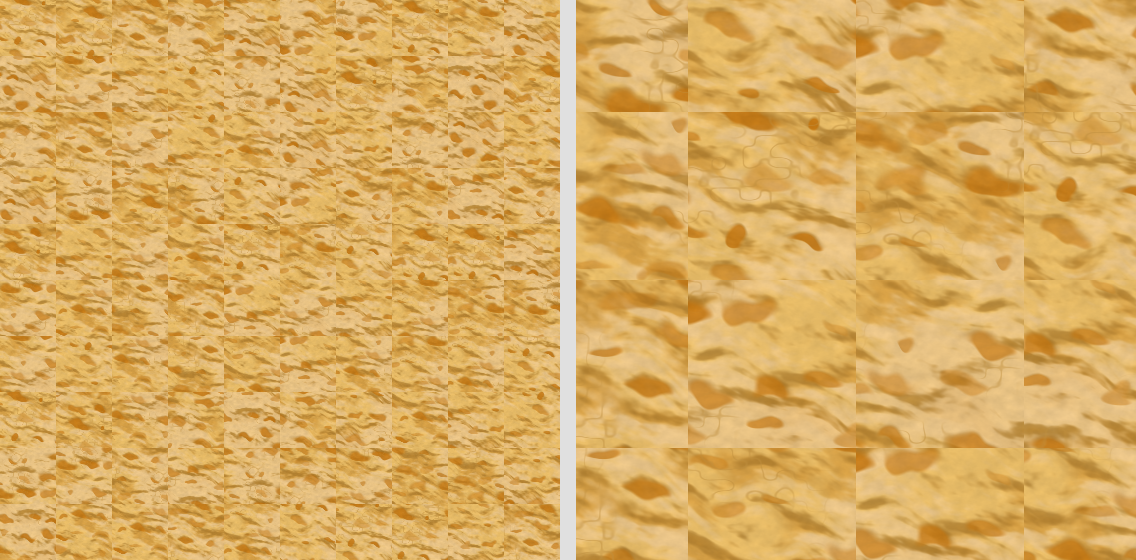
Left, the full canvas; right, a detail of the centre.
Write a WebGL 2 fragment shader that draws this texture.

```glsl
#version 300 es
precision highp float;

#define TILES 10.0
#define SOURCE_SPAN 2.6
#define PIT_GRID vec2(2.3, 3.0)
#define LUMP_SCALE vec2(2.8, 6.2)
#define SHEAR 0.28
#define RELIEF 3.4
#define GRAIN 0.13

uniform vec2 u_resolution;
out vec4 fragColor;

const vec3 PALE = vec3(0.91, 0.77, 0.55);
const vec3 CREAM = vec3(0.90, 0.73, 0.40);
const vec3 GOLD = vec3(0.83, 0.62, 0.27);
const vec3 SHADOW = vec3(0.64, 0.45, 0.15);
const vec3 PIT = vec3(0.75, 0.45, 0.06);

vec2 hash2(vec2 p) {
  vec3 q = fract(p.xyx * vec3(0.1031, 0.1030, 0.0973));
  q += dot(q, q.yzx + 33.33);
  return fract((q.xx + q.yz) * q.zy);
}

float noise(vec2 p) {
  vec2 i = floor(p), f = fract(p);
  f = f * f * (3.0 - 2.0 * f);
  float low = mix(hash2(i).x, hash2(i + vec2(1, 0)).x, f.x);
  float high = mix(hash2(i + vec2(0, 1)).x, hash2(i + vec2(1, 1)).x, f.x);
  return mix(low, high, f.y);
}

float fbm(vec2 p) {
  float sum = 0.0, amplitude = 0.53;
  for (int i = 0; i < 4; i++) {
    sum += amplitude * noise(p);
    p = mat2(0.96, -0.28, 0.28, 0.96) * p * 2.05 + 7.3;
    amplitude *= 0.5;
  }
  return sum;
}

// Flattened lumps, leaning down to the right
float lumps(vec2 p) {
  p.y += SHEAR * p.x + 0.12 * noise(p * 4.0);
  return fbm(p * LUMP_SCALE);
}

// Domed hollows of random size: x is the fill, y the shaded upper rim
vec2 pits(vec2 p) {
  vec2 q = p * PIT_GRID, cell = floor(q), result = vec2(0);
  q += 0.3 * (vec2(noise(p * 8.0), noise(p * 8.0 + 19.0)) - 0.5);
  for (int y = -1; y <= 1; y++) {
    for (int x = -1; x <= 1; x++) {
      vec2 id = cell + vec2(x, y);
      vec2 random = hash2(id + 51.0);
      vec2 d = q - id - 0.2 - 0.6 * hash2(id + 17.0);
      d.y += 0.22 * d.x;
      d.y *= d.y < 0.0 ? 1.7 : 1.15;
      float r = length(d * vec2(0.85, 1.1)) / mix(0.13, 0.39, random.x);
      float fill = smoothstep(1.05, 0.65, r) * mix(0.35, 1.0, random.y);
      float rim = smoothstep(0.35, 0.0, abs(r - 0.9)) * smoothstep(0.0, 0.15, d.y);
      result = max(result, vec2(fill, rim * random.y));
    }
  }
  return result;
}

vec3 crumb(vec2 p) {
  float height = lumps(p);
  float light = RELIEF * (height - lumps(p + vec2(-0.02, 0.055)));
  float patchiness = noise(p * 1.7 + 40.0);

  // Soft body with pale areas
  vec3 color = mix(GOLD, CREAM, smoothstep(0.3, 0.58, height));
  float pale = smoothstep(0.35, 0.8, patchiness + 0.45 * light);
  color = mix(color, PALE, 0.75 * pale);

  // Lit tops, creases and hollows
  color = mix(color, PALE, 0.45 * smoothstep(0.1, 0.6, light));
  color = mix(color, SHADOW, 0.65 * smoothstep(0.08, 0.75, -light));
  vec2 pit = pits(p);
  color = mix(color, PIT, 0.92 * pit.x);
  color = mix(color, SHADOW, 0.4 * pit.y);

  // Fine grain, with broken wiggly veins in some areas
  color *= 1.0 + GRAIN * (fbm(p * vec2(15.0, 21.0)) - 0.5);
  float vein = smoothstep(0.09, 0.0, abs(noise(p * vec2(11.0, 16.0)) - 0.5));
  float area = smoothstep(0.58, 0.8, noise(p * 2.4 + 83.0));
  return mix(color, GOLD * 0.9, 0.45 * vein * area);
}

void main() {
  vec2 grid = gl_FragCoord.xy / u_resolution * TILES;
  // Every tile is a different cut from one shared crumb
  vec2 offset = SOURCE_SPAN * hash2(floor(grid) + 5.0);
  fragColor = vec4(crumb(fract(grid) + offset), 1.0);
}
```
